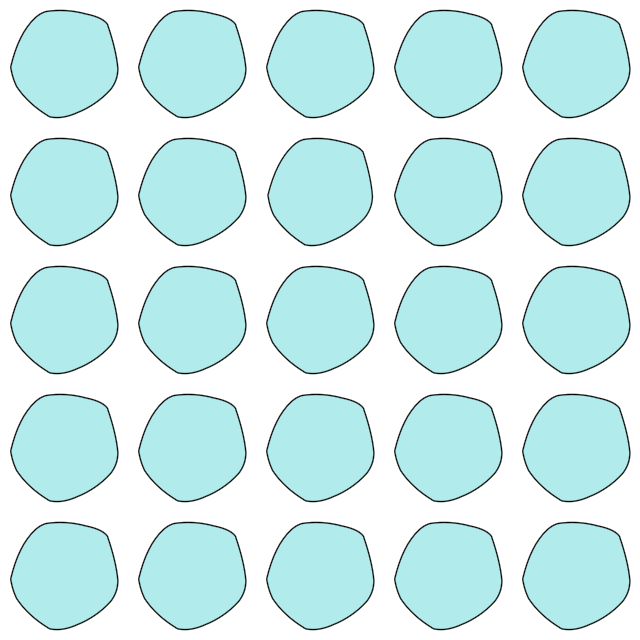
Reproduce this pattern procedurally as a three.js fragment shader.

```glsl
varying vec2 vUv;

const float REPEATS = 5.0;
const float CELL = 230.4;      // outline units across one cell
const float LINE_WIDTH = 2.25;
const float SOFTNESS = 2.25;
const int STEPS = 8;

const vec3 PAPER = vec3(1.0);
const vec3 FILL = vec3(0.695, 0.922, 0.922);
const vec3 INK = vec3(0.0);

float segmentDistance(vec2 p, vec2 a, vec2 b) {
  vec2 ab = b - a;
  float t = clamp(dot(p - a, ab) / dot(ab, ab), 0.0, 1.0);
  return length(p - a - ab * t);
}

bool crossesRay(vec2 p, vec2 a, vec2 b) {
  if ((a.y > p.y) == (b.y > p.y)) return false;
  return p.x < a.x + (p.y - a.y) * (b.x - a.x) / (b.y - a.y);
}

// Extends the path by a quadratic curve; field holds distance and side
void curveTo(vec2 p, vec2 control, vec2 end, inout vec2 pen, inout vec2 field) {
  vec2 start = pen;
  for (int i = 1; i <= STEPS; i++) {
    float t = float(i) / float(STEPS);
    vec2 next = mix(mix(start, control, t), mix(control, end, t), t);
    field.x = min(field.x, segmentDistance(p, pen, next));
    if (crossesRay(p, pen, next)) field.y = -field.y;
    pen = next;
  }
}

// Signed distance to the pebble, negative inside
float pebble(vec2 p) {
  vec2 tip = vec2(-96.0, -5.5);
  vec2 pen = tip;
  vec2 field = vec2(1000.0, 1.0);
  // Left flank and top
  curveTo(p, vec2(-82.0, 55.0), vec2(-52.0, 83.0), pen, field);
  curveTo(p, vec2(-42.0, 92.0), vec2(-32.0, 94.5), pen, field);
  curveTo(p, vec2(3.0, 100.0), vec2(40.0, 90.0), pen, field);
  curveTo(p, vec2(69.0, 84.0), vec2(78.0, 72.0), pen, field);
  // Right flank
  curveTo(p, vec2(94.0, 26.0), vec2(97.0, -8.0), pen, field);
  curveTo(p, vec2(97.0, -30.0), vec2(83.0, -47.0), pen, field);
  // Base and return to the tip
  curveTo(p, vec2(58.0, -74.0), vec2(23.0, -88.0), pen, field);
  curveTo(p, vec2(-4.0, -100.0), vec2(-26.0, -95.0), pen, field);
  curveTo(p, vec2(-64.5, -72.0), vec2(-85.0, -41.0), pen, field);
  curveTo(p, vec2(-93.0, -25.0), tip, pen, field);
  return field.x * field.y;
}

// Undoes a slight lean and narrowing
vec2 straighten(vec2 p, float lean, float width) {
  return vec2((p.x - lean * p.y) / width, p.y);
}

void main() {
  vec2 grid = vUv * REPEATS;
  vec2 p = (fract(grid) - 0.5) * CELL;

  // One repeat is a little narrower than the rest
  bool isOddOne = distance(floor(grid), vec2(2.0, 3.0)) < 0.5;
  if (isOddOne) p = straighten(p, 0.02, 0.975);

  float d = pebble(p);
  float line = clamp(0.5 + (0.5 * LINE_WIDTH - abs(d)) / SOFTNESS, 0.0, 1.0);
  vec3 color = d < 0.0 ? FILL : PAPER;
  gl_FragColor = vec4(mix(color, INK, line), 1.0);
}
```
